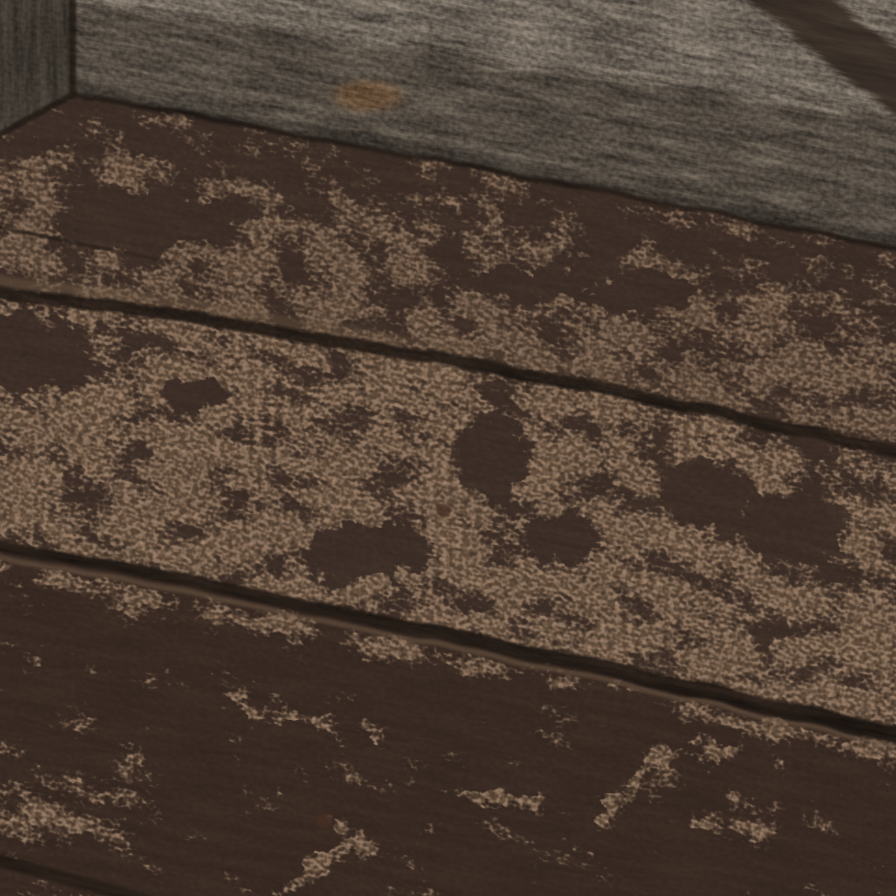
Give the GLSL for this texture, as a WebGL 1 fragment shader.

```glsl
precision highp float;
// Weathered timber floor of three sloping planks below a grey wooden wall.
// Curved seams split the boards; warped gradient noise wears their pale coat
// away to dark wood, and stretched noise gives the grain.

uniform vec2 u_resolution;

vec2 gradient(vec2 cell) {
  float h = fract(sin(dot(cell, vec2(127.1, 311.7))) * 43758.55);
  return vec2(cos(h * 6.2832), sin(h * 6.2832));
}

float noise(vec2 p) {
  vec2 i = floor(p), f = fract(p);
  vec2 u = f * f * f * (f * (f * 6.0 - 15.0) + 10.0);
  vec2 e = vec2(1.0, 0.0);
  float low = mix(dot(gradient(i), f), dot(gradient(i + e.xy), f - e.xy), u.x);
  float high = mix(dot(gradient(i + e.yx), f - e.yx), dot(gradient(i + e.xx), f - e.xx), u.x);
  return mix(low, high, u.y);
}

float fbm(vec2 p) {
  float sum = 0.0, amp = 0.6;
  for (int i = 0; i < 5; i++) {
    sum += amp * noise(p);
    p = mat2(1.7, 0.9, -0.9, 1.7) * p + 3.7;
    amp *= 0.6;
  }
  return sum;
}

// Soft ellipse: 1 inside, 0 outside.
float blob(vec2 p, vec2 center, vec2 radius) {
  return 1.0 - smoothstep(0.65, 1.25, length((p - center) / radius));
}

float segment(vec2 p, vec2 a, vec2 b) {
  vec2 d = b - a;
  return length(p - a - d * clamp(dot(p - a, d) / dot(d, d), 0.0, 1.0));
}

// Height of a bending edge at x.
float edgeY(float x, float start, float slope, float bend) {
  return start - slope * x - bend * x * x;
}

float band(float d, float halfWidth, float soft) {
  return 1.0 - smoothstep(halfWidth - soft, halfWidth + soft, abs(d));
}

// Bare dark patches on the two upper boards.
float barePatches(vec2 p) {
  float m = blob(p, vec2(0.165, 0.752), vec2(0.095, 0.036));
  m = max(m, blob(p, vec2(0.71, 0.672), vec2(0.06, 0.022)));
  m = max(m, blob(p, vec2(0.55, 0.49), vec2(0.042, 0.042)));
  m = max(m, blob(p, vec2(0.41, 0.382), vec2(0.075, 0.032)));
  m = max(m, blob(p, vec2(0.79, 0.45), vec2(0.05, 0.035)));
  m = max(m, blob(p, vec2(0.89, 0.41), vec2(0.06, 0.037)));
  m = max(m, blob(p, vec2(0.64, 0.4), vec2(0.055, 0.024)));
  m = max(m, blob(p, vec2(0.215, 0.56), vec2(0.032, 0.02)));
  m = max(m, blob(p, vec2(0.03, 0.61), vec2(0.08, 0.045)));
  return max(m, blob(p, vec2(0.6, 0.685), vec2(0.08, 0.02)));
}

// Pale ridges left on the lowest board.
float ridges(vec2 p) {
  float d = segment(p, vec2(0.677, 0.085), vec2(0.73, 0.155));
  d = min(d, segment(p, vec2(0.73, 0.155), vec2(0.82, 0.165)));
  d = min(d, segment(p, vec2(0.49, 0.115), vec2(0.6, 0.105)));
  d = min(d, segment(p, vec2(0.31, 0.0), vec2(0.39, 0.06)));
  d = min(d, segment(p, vec2(0.39, 0.06), vec2(0.46, 0.04)));
  d = min(d, segment(p, vec2(0.28, 0.215), vec2(0.42, 0.18)));
  return 1.0 - smoothstep(0.003, 0.018, d);
}

vec3 wall(vec2 p, float aboveFloor, float grain, float grit) {
  float upper = smoothstep(-0.012, 0.012, p.y - 1.01 + 0.14 * p.x + 0.015 * grain);
  vec3 c = mix(vec3(0.32, 0.29, 0.255), vec3(0.42, 0.385, 0.345), upper);
  c *= 1.0 + 0.65 * grain + 0.3 * grit;
  c += vec3(0.09, 0.03, -0.02) * blob(p, vec2(0.41, 0.893), vec2(0.04, 0.018));
  float brace = segment(p, vec2(0.86, 1.02), vec2(1.03, 0.885)) + 0.01 * grain;
  c = mix(c, vec3(0.23, 0.19, 0.16) * (1.0 + 0.4 * grain), 1.0 - smoothstep(0.024, 0.036, brace));
  return c * mix(0.72, 1.0, smoothstep(0.0, 0.025, aboveFloor));
}

void main() {
  vec2 p = gl_FragCoord.xy / u_resolution;
  float px = 1.0 / u_resolution.y;
  vec2 along = vec2(p.x, p.y + 0.19 * p.x);
  float grain = fbm(along * vec2(11.0, 85.0));
  float grit = noise(along * vec2(130.0, 210.0)) + 0.6 * noise(p * 240.0);
  float wear = fbm(along * vec2(17.0, 27.0));
  vec2 warped = p + 0.03 * vec2(wear, fbm(along * 28.0 + 9.0));

  // Signed heights above the wall foot and the seams.
  float wobble = 0.004 * noise(vec2(p.x * 24.0, 2.5));
  float foot = p.y - edgeY(p.x, 0.908, 0.172, 0.013) + wobble;
  float seamA = p.y - edgeY(p.x, 0.674, 0.125, 0.053) + wobble;
  float seamB = p.y - edgeY(p.x, 0.392, 0.19, 0.022) + wobble;
  float seamC = p.y - 0.039 + 0.27 * p.x;
  float lower = 1.0 - smoothstep(-px, px, seamB);
  float topBoard = smoothstep(-px, px, seamA);

  // Remaining pale coat on each board.
  float bias = mix(0.16, 0.08 - 0.3 * smoothstep(-0.13, 0.0, foot), topBoard);
  bias -= 0.14 * smoothstep(0.55, 0.95, p.x) * (1.0 - topBoard) * smoothstep(0.08, 0.18, seamB);
  bias = mix(bias - 0.7 * barePatches(warped), -0.4, lower);
  float pale = blob(warped, vec2(0.03, 0.1), vec2(0.16, 0.06)) * 0.3;
  pale += blob(warped, vec2(0.83, 0.085), vec2(0.05, 0.03)) * 0.4;
  pale += ridges(warped) * 0.5 + 0.4 * band(seamB + 0.025, 0.012, 0.01);
  float coat = smoothstep(-0.16, 0.2, wear + 0.22 * grit + bias + lower * pale);

  vec3 dark = mix(vec3(0.235, 0.18, 0.15), vec3(0.22, 0.165, 0.135), lower);
  vec3 tan1 = mix(vec3(0.4, 0.315, 0.245), vec3(0.47, 0.385, 0.315), smoothstep(-0.25, 0.35, grit));
  vec3 color = mix(dark, tan1, coat * mix(1.0, 0.82, topBoard));
  color *= 1.0 + 0.16 * grain + (0.08 + 0.28 * coat) * grit;

  // Seams, worn lips and nail heads.
  color = mix(color, vec3(0.42, 0.34, 0.26), 0.5 * band(seamA - 0.014, 0.006, 0.004) * (1.0 - p.x));
  color = mix(color, vec3(0.4, 0.32, 0.25), 0.6 * band(seamB + 0.013, 0.003, 0.003));
  vec3 gap = vec3(0.13, 0.1, 0.08) * (1.0 + 0.7 * grain);
  color = mix(color, gap, 0.9 * band(seamA, 0.007, 0.003));
  color = mix(color, gap, 0.95 * band(seamB, 0.006 + 0.004 * p.x, 0.003));
  color = mix(color, gap, 0.85 * band(seamC, 0.007, 0.004));
  float crack = band(p.y - 0.746 + 0.2 * p.x, 0.002, 0.002) * (1.0 - smoothstep(0.05, 0.3, p.x));
  color = mix(color, gap, 0.7 * crack);
  float nails = blob(p, vec2(0.362, 0.084), vec2(0.009)) + blob(p, vec2(0.495, 0.43), vec2(0.008));
  color = mix(color, vec3(0.27, 0.18, 0.14), 0.8 * nails);

  // Wall, its contact shadow and the post at the left.
  color = mix(color, wall(p, foot, grain, grit), smoothstep(-px, px, foot));
  color = mix(color, gap, 0.85 * band(foot, 0.003, 0.003));
  float post = max(p.x - 0.081, 0.85 + 0.55 * p.x - p.y);
  float postGrain = fbm(p * vec2(90.0, 9.0));
  vec3 postColor = vec3(0.25, 0.225, 0.195) * (1.0 + 0.5 * postGrain + 0.2 * grit);
  color = mix(color, postColor, 1.0 - smoothstep(-px, px, post));
  color = mix(color, gap, 0.85 * band(post, 0.004, 0.003));
  gl_FragColor = vec4(color, 1.0);
}
```
